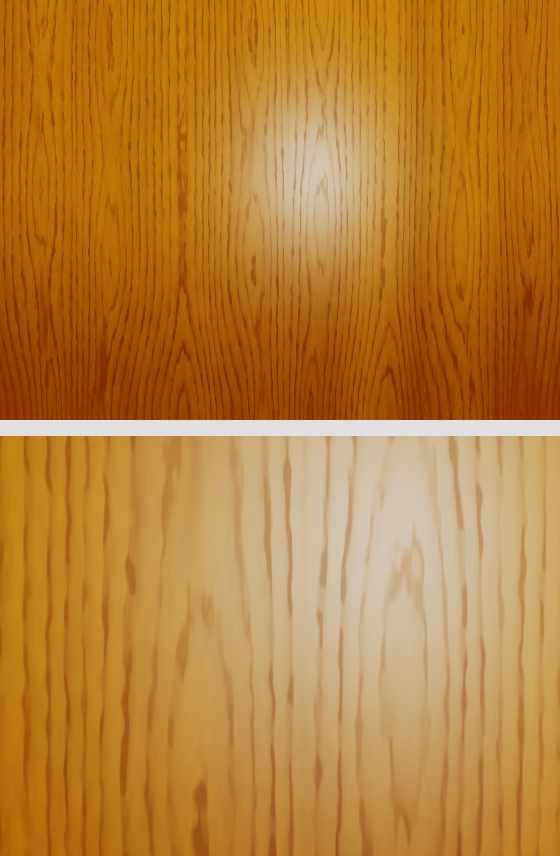
Top, the full canvas; bottom, a detail of the centre.
This texture is drawn by a Shadertoy shader. Its source:

```glsl
// Varnished oak veneer with cathedral grain and a soft lamp reflection.

const vec3 DARK_WOOD = vec3(0.535, 0.205, 0.0);
const vec3 LIGHT_WOOD = vec3(0.765, 0.505, 0.035);
const vec3 SHEEN = vec3(0.83, 0.785, 0.725);
const float LEAF_WIDTH = 0.495;    // one mirrored veneer leaf
const float LOOP_OFFSET = 0.082;   // leaf centre to the cathedral loops
const float RING_SPACING = 0.0172;
const float TAU = 6.2831853;

float hash(vec2 p) {
    return fract(sin(dot(p, vec2(127.1, 311.7))) * 43758.5453);
}

float noise(vec2 p) {
    vec2 i = floor(p), f = fract(p);
    f = f * f * (3.0 - 2.0 * f);
    return mix(mix(hash(i), hash(i + vec2(1, 0)), f.x),
               mix(hash(i + vec2(0, 1)), hash(i + vec2(1, 1)), f.x), f.y);
}

// Noise centred on zero, stretched by separate frequencies
float streak(vec2 p, float across, float along) {
    return noise(p * vec2(across, along) + 17.0) - 0.5;
}

// Gaussian bump of a given width
float bump(float x, float width) {
    return exp(-x * x / (width * width));
}

// Returns ring phase in x and the strength of the loop tips in y
vec2 growthRings(vec2 p) {
    p.x += 0.024 * streak(p, 5.0, 1.3) + 0.002 * streak(p, 22.0, 5.0);
    float leaf = (p.x - 0.1875) / LEAF_WIDTH + 0.5;
    float u = fract(leaf) - 0.5;
    float side = floor(leaf) * 2.0 + step(0.0, u);

    // Fold the leaf; its outer seam is rounded, its foot is drawn inward
    float halfWidth = 0.5 * LEAF_WIDTH;
    float s = halfWidth - length(vec2(halfWidth - abs(u) * LEAF_WIDTH, 0.012));
    float foot = 1.0 - smoothstep(0.0, 0.45, p.y);
    s += 0.042 * foot * foot * smoothstep(0.0, 0.09, s);

    // Slender loops close along each axis, at uneven heights
    float d = s - LOOP_OFFSET;
    float shift = 0.2 * (hash(vec2(side, 3.0)) - 0.5);
    float wave = cos(TAU * (p.y - 0.69 + shift) / 0.52);
    float phase = length(vec2(d, 0.014)) / RING_SPACING;
    phase += (0.66 * wave + 0.9 * streak(vec2(side, p.y), 5.3, 3.0)) * bump(d, 0.042);

    // Uneven ring spacing, then ragged fibres along the edges
    phase += 1.5 * streak(p, 9.0, 0.6) + 0.9 * streak(p, 17.0, 0.9);
    phase += (0.14 + 0.34 * bump(d, 0.02)) * streak(p, 180.0, 12.0);
    phase += 0.2 * streak(p, 240.0, 55.0);
    float tip = bump(d, 0.014) * smoothstep(0.0, 1.0, wave);
    return vec2(phase, tip);
}

// Each ring: a soft shoulder and a thin core broken into pores
float ringLine(float phase, float y, float pores) {
    float f = fract(phase);
    float shoulder = smoothstep(0.3, 0.75, f) * (1.0 - smoothstep(0.8, 1.0, f));
    float core = smoothstep(0.6, 0.76, f) * (1.0 - smoothstep(0.82, 0.97, f));
    float strength = 0.4 + 0.9 * noise(vec2(floor(phase) * 7.3, y * 3.5));
    return (0.32 * shoulder + 0.78 * core * pores) * strength;
}

// Room light fades toward the foot and the sides
float roomLight(vec2 fromLamp, float y) {
    float foot = 1.0 - smoothstep(-0.05, 0.62, y);
    return 1.0 - 0.72 * fromLamp.x * fromLamp.x - 0.68 * foot;
}

void mainImage(out vec4 fragColor, in vec2 fragCoord) {
    vec2 p = fragCoord / iResolution.y;
    vec2 lamp = vec2(0.56 * iResolution.x / iResolution.y, 0.585);
    vec2 fromLamp = p - lamp;

    // Grain, with slanted pore marks and dark stains on the loop axes
    vec2 rings = growthRings(p);
    vec2 slanted = vec2(p.x, p.y + 0.9 * p.x);
    float pores = 0.25 + 0.95 * smoothstep(0.25, 0.65, noise(slanted * vec2(120.0, 42.0)));
    float line = ringLine(rings.x, p.y, pores);
    float patches = smoothstep(0.4, 0.7, noise(p * vec2(14.0, 5.0) + 5.0));
    float fibres = smoothstep(0.2, 0.75, noise(p * vec2(110.0, 9.0)));
    line = clamp(line + 0.75 * rings.y * patches * fibres, 0.0, 1.0);

    // Wood tone
    float tone = roomLight(fromLamp, p.y) - 0.5 * line;
    tone += 0.3 * streak(p, 9.0, 0.8) + 0.12 * streak(p, 30.0, 2.0);
    tone += 0.1 * streak(p, 150.0, 18.0) + 0.1 * streak(p, 260.0, 70.0);
    vec3 color = mix(DARK_WOOD, LIGHT_WOOD, clamp(tone, -0.1, 1.06));

    // Lamp reflection on the varnish
    float glow = bump(length(fromLamp / vec2(0.93, 1.08)), 0.202);
    color = mix(color, SHEEN, 0.97 * glow * (1.0 - 0.36 * line));

    fragColor = vec4(clamp(color, 0.0, 1.0), 1.0);
}
```
